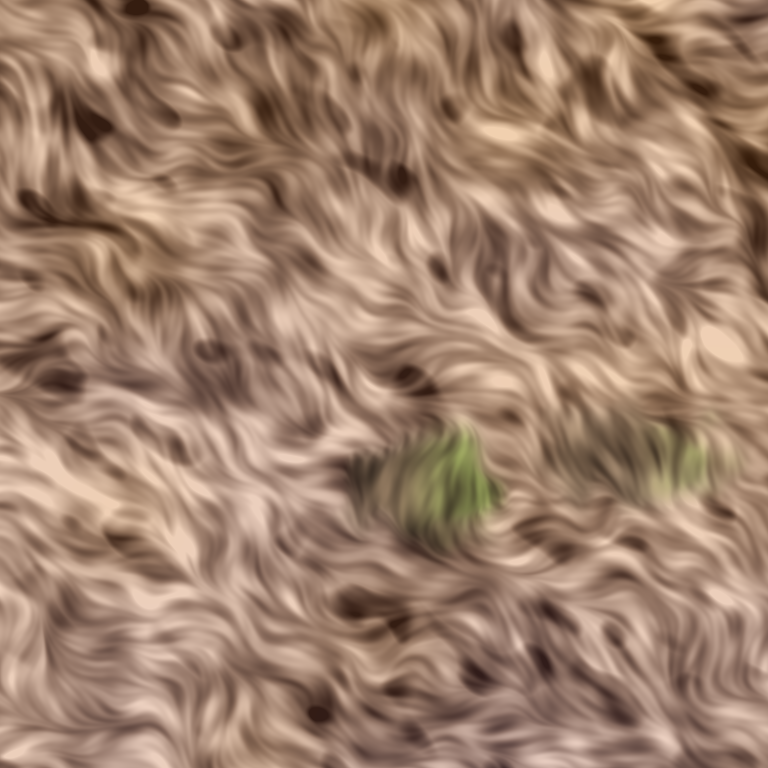
Reproduce this texture procedurally as a Shadertoy shader.

```glsl
#define SLOPE -0.66          // main lay of the grass, radians
#define SWIRL 1.0            // how far tufts turn from it
#define FINE_FREQ 118.0
#define COARSE_FREQ 54.0
#define STRAND_STEP 0.0038
#define STRAND_TAPS 8
#define CONTRAST 0.31
#define BRIGHTNESS 0.60

const vec3 SHADOW = vec3(0.31, 0.21, 0.16);
const vec3 STRAW  = vec3(0.58, 0.455, 0.375);
const vec3 SUNLIT = vec3(0.85, 0.73, 0.64);
const vec3 TWIG   = vec3(0.40, 0.33, 0.25);
const vec3 LEAF   = vec3(0.42, 0.47, 0.24);

mat2 rotation(float a) {
    float c = cos(a), s = sin(a);
    return mat2(c, s, -s, c);
}

float hash(vec2 p) {
    vec3 q = fract(p.xyx * 0.1031);
    q += dot(q, q.yzx + 33.33);
    return fract((q.x + q.y) * q.z);
}

// Smooth value noise from -1 to 1
float noise(vec2 p) {
    vec2 i = floor(p), f = fract(p);
    f = f * f * (3.0 - 2.0 * f);
    float low = mix(hash(i), hash(i + vec2(1, 0)), f.x);
    float high = mix(hash(i + vec2(0, 1)), hash(i + vec2(1, 1)), f.x);
    return 2.0 * mix(low, high, f.y) - 1.0;
}

// Local direction of the blades; shrubs stand more upright
vec2 bladeDirection(vec2 p, float shrub) {
    float bend = noise(p * 8.0 + 3.7) + 0.8 * noise(p * 21.0 + 11.3);
    float angle = mix(SLOPE, -1.9, shrub) + SWIRL * bend * (1.0 - 0.5 * shrub);
    return vec2(cos(angle), sin(angle));
}

float grain(vec2 p) {
    vec2 q = rotation(0.5) * p;
    return 1.6 * noise(q * FINE_FREQ + 40.0) + 1.9 * noise(q * COARSE_FREQ + 90.0);
}

// Grain smeared along the curved blades
float strands(vec2 p, float shrub) {
    float sum = grain(p), total = 1.0;
    for (int side = -1; side <= 1; side += 2) {
        vec2 q = p;
        for (int i = 1; i <= STRAND_TAPS; i++) {
            q += float(side) * STRAND_STEP * bladeDirection(q, shrub);
            float weight = 1.0 - float(i) / float(STRAND_TAPS + 1);
            sum += weight * grain(q);
            total += weight;
        }
    }
    return sum / total;
}

// Soft ragged oval
float shrubMask(vec2 p, vec2 centre, vec2 size) {
    float d = length((p - centre) / size) + 0.22 * noise(p * 28.0);
    return 1.0 - smoothstep(0.45, 1.15, d);
}

void mainImage(out vec4 fragColor, in vec2 fragCoord) {
    vec2 p = fragCoord / iResolution.y;

    // Two low shrubs, greener on their right side
    float nearShrub = shrubMask(p, vec2(0.56, 0.365), vec2(0.115, 0.085));
    float farShrub = 0.75 * shrubMask(p, vec2(0.83, 0.405), vec2(0.15, 0.075));
    float shrub = max(nearShrub, farShrub);
    float leaves = nearShrub * smoothstep(0.50, 0.63, p.x)
                 + farShrub * smoothstep(0.80, 0.93, p.x);

    // Tufts and hollows stretched down the slope
    vec2 along = rotation(-SLOPE) * p;
    along += 0.012 * vec2(noise(p * 19.0), noise(p * 19.0 + 50.0));
    float tufts = 0.75 * noise(along * vec2(10.0, 19.0) + 5.0);
    float broad = 0.55 * noise(along * vec2(3.0, 5.5) + 23.0);
    float hollow = smoothstep(0.25, 0.85, noise(along * vec2(17.0, 30.0) + 71.0));

    float blades = strands(p, shrub);
    float light = blades + tufts + broad - 1.5 * hollow + 0.12;
    light -= 0.45 * (p.y - 0.5);
    float tone = clamp(BRIGHTNESS + CONTRAST * light, -0.2, 1.15);

    // Dry grass, with a drift between golden and pinkish straw
    vec3 color = tone < 0.5 ? mix(SHADOW, STRAW, 2.0 * tone)
                            : mix(STRAW, SUNLIT, 2.0 * tone - 1.0);
    float warmth = noise(p * 6.0 + 60.0) + 1.2 * (p.y - 0.5);
    color += 0.02 * warmth * vec3(0.5, 0.1, -1.3);

    // Shrub foliage
    vec3 foliage = mix(TWIG, LEAF, clamp(leaves + 0.25 * blades * leaves, 0.0, 1.0));
    foliage *= 1.0 + 0.32 * blades;
    color = mix(color, foliage, 0.85 * shrub);

    fragColor = vec4(clamp(color, 0.0, 1.0), 1.0);
}
```
